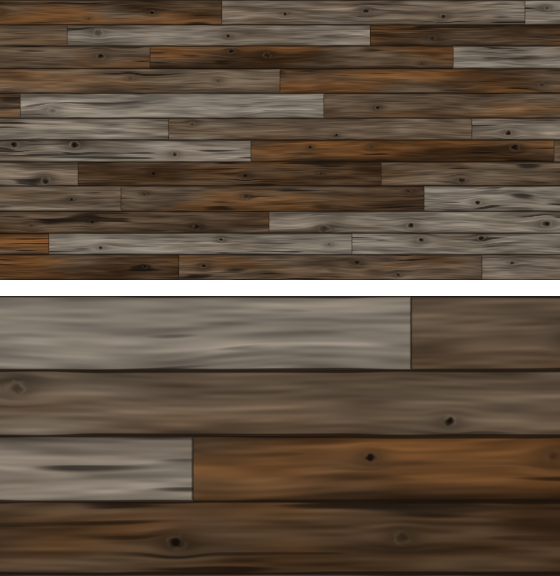
Top: the whole. Bottom: its middle third, enlarged.
A Shadertoy shader for this texture:

```glsl
const int ROWS = 12;
const int KNOTS = 3;               // possible knots on each plank
const float PLANK_LENGTH = 1.083;  // lengths are in canvas heights
const float SEAM_WIDTH = 0.0022;
const float KNOT_CHANCE = 0.75;
const float GRAIN_CONTRAST = 0.85;
const float RUST_AMOUNT = 0.85;

const vec3 DARK_BROWN = vec3(0.21, 0.14, 0.08);
const vec3 MID_BROWN = vec3(0.36, 0.30, 0.24);
const vec3 WEATHERED_GREY = vec3(0.49, 0.455, 0.41);
const vec3 RUST = vec3(0.43, 0.28, 0.15);
const vec3 SEAM = vec3(0.10, 0.07, 0.045);
const vec3 KNOT_CORE = vec3(0.07, 0.045, 0.03);
const vec3 KNOT_RIM = vec3(0.52, 0.44, 0.35);

// Row boundaries from the top, first joint of each row
const float ROW_EDGE[ROWS + 1] = float[](0.0, 0.0885, 0.164, 0.245, 0.333,
    0.422, 0.5, 0.578, 0.664, 0.755, 0.833, 0.909, 1.0);
const float FIRST_JOINT[ROWS] = float[](0.792, 0.24, 0.536, 1.0, 0.073,
    0.602, 0.896, 0.279, 0.432, 0.961, 0.174, 0.638);

// Weathering of the planks in each row: 0 brown, 1 grey
const vec3 TONE[ROWS] = vec3[](
    vec3(0.25, 0.60, 0.75), vec3(0.50, 0.75, 0.15), vec3(0.35, 0.20, 0.90),
    vec3(0.40, 0.20, 0.40), vec3(0.30, 0.95, 0.40), vec3(0.80, 0.55, 0.70),
    vec3(0.75, 0.05, 0.30), vec3(0.60, 0.12, 0.40), vec3(0.55, 0.30, 0.90),
    vec3(0.20, 0.75, 0.50), vec3(0.10, 0.85, 0.85), vec3(0.20, 0.38, 0.65));

float hash(vec2 p) {
    return fract(sin(dot(p, vec2(127.1, 311.7))) * 43758.5453);
}

float noise(vec2 p) {
    vec2 i = floor(p), f = fract(p);
    f = f * f * (3.0 - 2.0 * f);
    return mix(mix(hash(i), hash(i + vec2(1, 0)), f.x),
               mix(hash(i + vec2(0, 1)), hash(i + vec2(1, 1)), f.x), f.y);
}

float fbm(vec2 p) {
    float sum = 0.0, amp = 0.54;
    for (int i = 0; i < 3; i++) {
        sum += amp * noise(p);
        p = p * 2.03 + 11.7;
        amp *= 0.55;
    }
    return sum;
}

vec3 woodRamp(float tone) {
    vec3 c = mix(DARK_BROWN, MID_BROWN, smoothstep(-0.1, 0.5, tone));
    return mix(c, WEATHERED_GREY, smoothstep(0.4, 1.0, tone));
}

void mainImage(out vec4 fragColor, in vec2 fragCoord) {
    vec2 uv = fragCoord / iResolution.y;
    float px = 1.0 / iResolution.y;
    float fromTop = 1.0 - uv.y;

    // Find the row and the plank
    int row = 0;
    for (int i = 1; i < ROWS; i++) if (fromTop > ROW_EDGE[i]) row = i;
    float height = ROW_EDGE[row + 1] - ROW_EDGE[row];
    float along = (uv.x - FIRST_JOINT[row]) / PLANK_LENGTH;
    int plank = clamp(int(floor(along)) + 1, 0, 2);
    vec2 p = vec2(fract(along) * PLANK_LENGTH, fromTop - ROW_EDGE[row]);
    vec2 id = vec2(float(row), float(plank));
    float tone = TONE[row][plank];

    // Knots push the fibres apart and leave a core, a rim and a stain
    float fibreY = p.y + 0.012 * (noise(p * vec2(5.0, 9.0) + id * 5.3) - 0.5);
    float core = 0.0, rim = 0.0, stain = 0.0;
    for (int i = 0; i < KNOTS; i++) {
        vec2 seed = id * 3.7 + float(i) * 19.1;
        float present = step(hash(seed), KNOT_CHANCE);
        float size = hash(seed + 1.3);
        float radius = mix(0.007, 0.017, size * size);
        vec2 center = vec2((float(i) + mix(0.15, 0.85, hash(seed + 2.1))) * PLANK_LENGTH / float(KNOTS),
                           height * mix(0.2, 0.8, hash(seed + 4.7)));
        vec2 d = p - center;
        vec2 e = d / (radius * vec2(3.5, 1.8));
        fibreY -= present * 0.85 * d.y * exp(-dot(e, e));
        float q = length(d * vec2(0.85, 1.1)) / radius;
        q += 0.5 * (noise(d / radius * 1.6 + seed) - 0.5);
        float soft = 0.2 + px / radius;
        float hole = mix(0.25, 1.0, step(0.4, hash(seed + 6.2)));
        core = max(core, present * hole * (1.0 - smoothstep(0.5 - soft, 0.5 + soft, q)));
        rim = max(rim, present * exp(-pow((q - 0.95) * 3.5, 2.0)) * noise(d / radius * 1.2 + seed + 8.0));
        stain = max(stain, present * exp(-dot(e, e) * 1.3));
    }

    // Stretched grain, from broad patches to fine fibres
    vec2 g = vec2(p.x, fibreY) + id * vec2(7.3, 3.1);
    float broad = fbm(g * vec2(3.0, 14.0));
    float streak = fbm(g * vec2(5.0, 62.0) + 31.0);
    float fibre = noise(g * vec2(18.0, 210.0) + 57.0);
    float crack = smoothstep(0.68, 0.92, noise(g * vec2(8.0, 110.0) + 83.0))
                * smoothstep(0.35, 0.7, noise(g * vec2(4.0, 18.0) + 9.0));
    float rust = smoothstep(0.42, 0.72, fbm(g * vec2(2.5, 10.0) + 20.0));

    // Wood colour with rust on the browner planks
    float grain = (streak - 0.5) * 0.8 + (fibre - 0.5) * 0.28;
    vec3 color = woodRamp(tone + (broad - 0.5) * 0.65 + grain * 0.25);
    color = mix(color, RUST, RUST_AMOUNT * rust * (1.0 - smoothstep(0.1, 0.75, tone)));
    color *= 1.0 + GRAIN_CONTRAST * grain;
    color *= 1.0 - 0.5 * crack;
    color *= 1.0 - 0.28 * stain;
    color = mix(color, KNOT_RIM * (0.55 + 0.6 * tone), 0.65 * rim);
    color = mix(color, KNOT_CORE, 0.9 * core);

    // Worn plank edges, seams and butt joints
    float sideGap = min(p.y, height - p.y);
    float endGap = min(p.x, PLANK_LENGTH - p.x);
    color *= 1.0 - 0.22 * exp(-sideGap / 0.005);
    float worn = SEAM_WIDTH * (0.5 + noise(vec2(uv.x * 14.0, id.x * 3.0)));
    float seam = 1.0 - smoothstep(worn - px, worn + px, sideGap);
    float joint = 1.0 - smoothstep(0.5 * SEAM_WIDTH - px, 0.5 * SEAM_WIDTH + px, endGap);
    color = mix(color, SEAM, max(0.75 * seam, 0.6 * joint));

    fragColor = vec4(clamp(color, 0.0, 1.0), 1.0);
}
```
